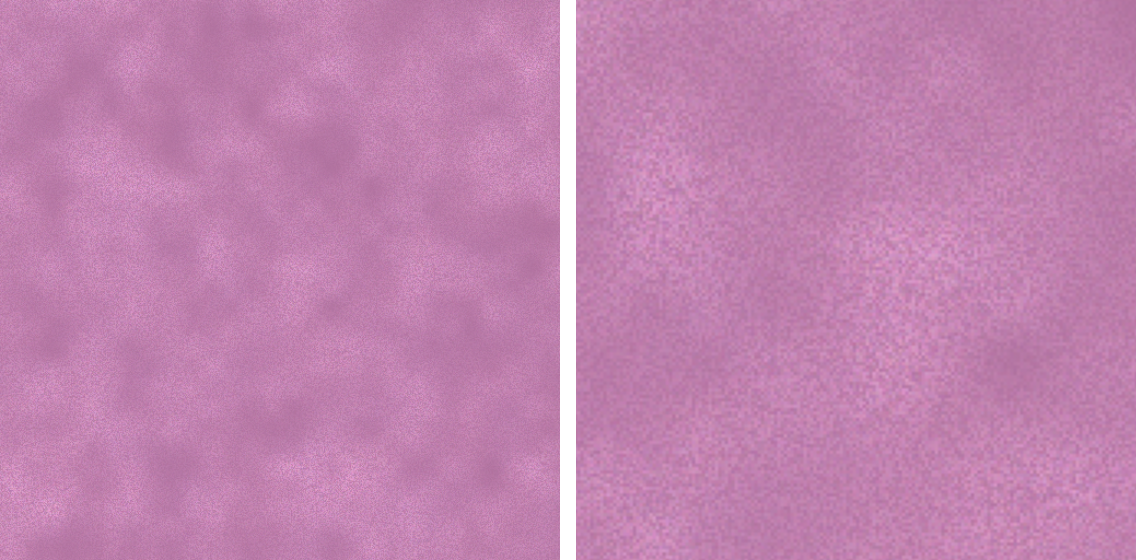
Left, the full canvas; right, a detail of the centre.
A Shadertoy shader for this texture:

```glsl
// Mottled orchid surface: soft blotchy clouds under a fine tinted grain.
// Summed value noise forms the clouds; they also scale the grain,
// so pale areas sparkle while dark areas stay quieter.

const vec3  SHADE_COLOR   = vec3(0.690, 0.445, 0.621);
const vec3  GLOW_RANGE    = vec3(0.132, 0.124, 0.132);
const vec3  HUE_SHIFT     = vec3(0.006, 0.000, -0.006);
const float CLOUD_CELLS   = 7.0;    // coarsest cloud cells across the canvas
const float CLOUD_CONTRAST = 1.25;
const float HUE_CELLS     = 14.0;
const float GRAIN_CELLS   = 512.0;  // grain specks across the canvas
const float GRAIN_CHROMA  = 0.33;   // 0 = grey grain, 1 = independent channels
const float GRAIN_FLOOR   = 0.06;   // grain left in the darkest areas
const float GRAIN_GAIN    = 0.84;   // grain added by bright clouds

// Integer hash: four independent values in 0..1 for a lattice cell and seed.
vec4 hashCell(ivec2 cell, int seed) {
    uvec4 v = uvec4(ivec4(cell, seed, cell.x + cell.y)) * 1664525u + 1013904223u;
    v += v.yzxy * v.wxyz;
    v ^= v >> 16u;
    v += v.yzxy * v.wxyz;
    return vec4(v >> 8u) / 16777216.0;
}

// Smoothly interpolated lattice noise with four channels.
vec4 valueNoise(vec2 p, int seed) {
    ivec2 cell = ivec2(floor(p));
    vec2 f = fract(p);
    f = f * f * (3.0 - 2.0 * f);
    vec4 low  = mix(hashCell(cell, seed), hashCell(cell + ivec2(1, 0), seed), f.x);
    vec4 high = mix(hashCell(cell + ivec2(0, 1), seed), hashCell(cell + ivec2(1, 1), seed), f.x);
    return mix(low, high, f.y);
}

// Three octaves, with the middle one setting the blotch size.
float clouds(vec2 uv) {
    float sum = 0.0;
    float cells = CLOUD_CELLS;
    for (int i = 0; i < 3; i++) {
        float weight = i == 0 ? 0.25 : (i == 1 ? 0.50 : 0.25);
        sum += weight * valueNoise(uv * cells + 3.7 * float(i), 11 + i).x;
        cells *= 2.0;
    }
    return clamp(0.5 + (sum - 0.5) * CLOUD_CONTRAST, 0.0, 1.0);
}

void mainImage(out vec4 fragColor, in vec2 fragCoord) {
    vec2 uv = fragCoord / iResolution.y;

    // Broad tone and a faint drift between pink and lavender
    float cloud = clouds(uv);
    float hue = valueNoise(uv * HUE_CELLS + 5.3, 31).x - 0.5;

    // Fine specks, centred on their lattice cells
    vec4 specks = valueNoise(uv * GRAIN_CELLS - 0.5, 71);
    vec3 grain = 2.0 * mix(vec3(specks.w), specks.rgb, GRAIN_CHROMA) - 1.0;
    vec3 glow = cloud + (GRAIN_FLOOR + GRAIN_GAIN * cloud) * grain;

    vec3 color = SHADE_COLOR + GLOW_RANGE * glow + HUE_SHIFT * hue;
    fragColor = vec4(color, 1.0);
}
```
